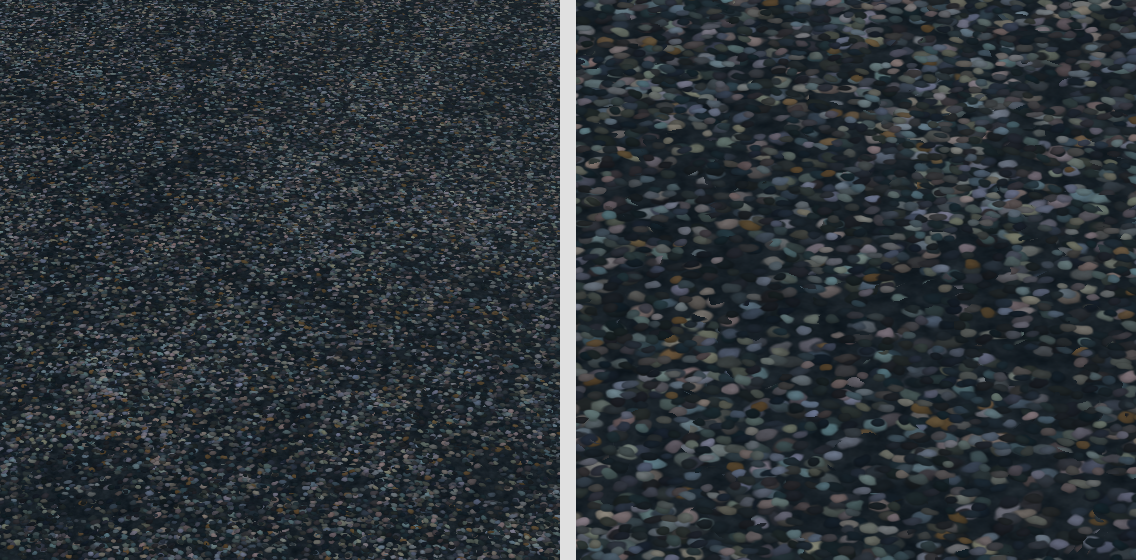
Left: the whole. Right: its middle third, enlarged.
Reproduce this texture procedurally as a Shadertoy shader.

```glsl
// Dark blue-grey gravel ground receding gently, with scattered pale and warm stones.

const float HORIZON = 2.6;                       // height of the vanishing line
const vec2 GRAIN_DENSITY = vec2(165.0, 570.0);   // ground cells across and in depth
const vec3 COOL_CAST = vec3(-0.033, 0.0, 0.026);
const vec3 WARM_SHIFT = vec3(0.26, 0.0, -0.24);
const vec3 GREEN_SHIFT = vec3(-0.12, 0.10, -0.06);
const vec3 OCHRE = vec3(0.38, 0.29, 0.17);
const int LAYERS = 4;

vec3 hash3(vec2 p, float seed) {
    vec3 q = fract(vec3(p.xyx + seed * 17.31) * vec3(0.1031, 0.1030, 0.0973));
    q += dot(q, q.yxz + 33.33);
    return fract((q.xxy + q.yzz) * q.zyx);
}

float valueNoise(vec2 p, float seed) {
    vec2 cell = floor(p);
    vec2 f = fract(p);
    f = f * f * (3.0 - 2.0 * f);
    float low = mix(hash3(cell, seed).x, hash3(cell + vec2(1, 0), seed).x, f.x);
    float high = mix(hash3(cell + vec2(0, 1), seed).x, hash3(cell + vec2(1, 1), seed).x, f.x);
    return mix(low, high, f.y);
}

float fbm(vec2 p, float seed) {
    float sum = 0.0;
    float amplitude = 0.5;
    for (int i = 0; i < 4; i++) {
        sum += amplitude * valueNoise(p, seed + float(i));
        p = mat2(1.6, 1.2, -1.2, 1.6) * p;
        amplitude *= 0.5;
    }
    return sum / 0.9375;
}

vec2 rotate(vec2 p, float angle) {
    float c = cos(angle);
    float s = sin(angle);
    return vec2(c * p.x - s * p.y, s * p.x + c * p.y);
}

// Perspective projection from the canvas to the ground plane
vec2 groundPlane(vec2 uv) {
    return GRAIN_DENSITY * vec2(uv.x - 0.5, 1.0) / (HORIZON - uv.y);
}

vec3 stoneColor(vec3 rnd, vec3 tint, float patchLight) {
    float light = (0.11 + 0.34 * pow(rnd.x, 1.8)) * patchLight;
    vec3 color = vec3(light) + COOL_CAST;
    color += light * (WARM_SHIFT * (tint.x - 0.42) + GREEN_SHIFT * (tint.y - 0.5));
    return mix(color, OCHRE, 0.75 * step(0.975, tint.z));
}

// One layer of jittered, rough stones drawn over the colour below, far to near
vec3 drawStones(vec3 color, vec2 p, float seed, float cover, float patchLight) {
    vec2 home = floor(p);
    float roughness = valueNoise(p * 2.7, seed + 5.0) - 0.5;
    for (int j = 1; j >= -1; j--) {
        for (int i = -1; i <= 1; i++) {
            vec2 cell = home + vec2(i, j);
            vec3 place = hash3(cell, seed);
            vec3 look = hash3(cell, seed + 1.7);
            vec3 tint = hash3(cell, seed + 3.1);
            vec2 offset = p - cell - 0.5 - 0.55 * (place.xy - 0.5);
            vec2 radius = vec2(mix(0.36, 0.56, look.y), mix(0.30, 0.44, look.z));
            float reach = length(rotate(offset, 1.6 * (tint.y - 0.5)) / radius);
            reach += 0.5 * roughness;
            float mask = 1.0 - smoothstep(0.72, 1.14, reach);
            mask *= step(place.z, cover);
            float shade = 1.04 - 0.22 * reach * reach + 0.30 * offset.y;
            color = mix(color, stoneColor(look, tint, patchLight) * shade, mask);
        }
    }
    return color;
}

void mainImage(out vec4 fragColor, in vec2 fragCoord) {
    vec2 uv = fragCoord / iResolution.xy;
    vec2 ground = groundPlane(uv);

    // Broad drifts of sparse and dense gravel, paler toward the upper right
    float drift = fbm(rotate(uv, -0.35) * vec2(6.0, 11.0), 2.0) - 0.5;
    float clump = fbm(ground * 0.22, 9.0) - 0.5;
    float haze = smoothstep(0.5, 1.7, uv.x + 0.7 * uv.y);
    float cover = 0.55 + 0.55 * drift + 0.75 * clump + 0.12 * haze;
    float patchLight = 0.98 + 0.35 * drift + 0.25 * clump + 0.10 * haze;

    // Dark grit between the stones
    float grit = fbm(ground * 1.3, 21.0);
    vec3 color = vec3(0.065 + 0.11 * grit) + COOL_CAST;

    // Stones in overlapping layers of varied size
    for (int i = 0; i < LAYERS; i++) {
        float layer = float(i);
        float scale = mix(0.82, 1.22, layer / float(LAYERS - 1));
        vec2 p = rotate(ground, 0.12 * (layer - 1.5)) * scale + layer * 37.7;
        color = drawStones(color, p, 40.0 + 11.0 * layer, cover, patchLight);
    }

    // Fine mottling and a slight loss of contrast in the distance
    color *= 0.88 + 0.24 * fbm(ground * 2.2, 70.0);
    color = mix(color, vec3(0.17, 0.20, 0.22), 0.16 * haze);
    fragColor = vec4(clamp(color, 0.0, 1.0), 1.0);
}
```
